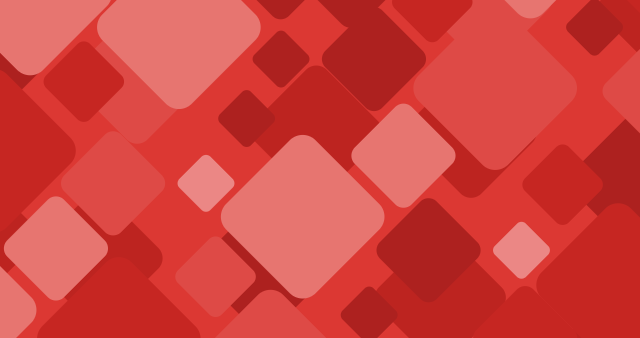
Reproduce this background procedurally as a Shadertoy shader.

```glsl
// Flat red backdrop of rounded diamonds in four sizes.
// A two-square (Pythagorean) tiling, turned by 45 degrees, gives each diamond
// its slot; hashes jitter it, and a darker layer peeks out from behind.

#define BIG_SLOT 0.40     // side of the large tile, in canvas heights
#define SMALL_SLOT 0.26   // side of the small tile
#define LARGE 0.187       // half sides of the diamonds
#define MEDIUM 0.119
#define SNUG 0.092
#define SMALL 0.065
#define BACK 0.150        // half side of the layer behind
#define ROUNDING 0.29     // corner radius relative to the half side
#define JITTER 0.035
#define LARGE_SHARE 0.64  // large tiles that hold a single large diamond
#define ORIGIN vec2(0.13, 0.07)

const vec3 BASE  = vec3(0.862, 0.220, 0.200);
const vec3 MID   = vec3(0.872, 0.292, 0.273);
const vec3 LIGHT = vec3(0.906, 0.457, 0.440);
const vec3 PALE  = vec3(0.920, 0.530, 0.520);
const vec3 DARK  = vec3(0.776, 0.150, 0.135);
const vec3 SHADE = vec3(0.742, 0.141, 0.125);
const vec3 DEEP  = vec3(0.680, 0.130, 0.120);

vec2 hash2(vec2 p) {
    vec3 q = fract(p.xyx * vec3(0.1031, 0.1030, 0.0973));
    q += dot(q, q.yzx + 33.33);
    return fract((q.xx + q.yz) * q.zy);
}

// Evenly spread value per cell, so that shares hold over a few cells
float spread(vec2 cell, vec2 stride) {
    return fract(dot(cell, stride) + 0.21);
}

float roundedSquare(vec2 p, float halfSide) {
    float r = ROUNDING * halfSide;
    vec2 d = abs(p) - halfSide + r;
    return length(max(d, 0.0)) + min(max(d.x, d.y), 0.0) - r;
}

void paint(inout vec3 col, vec2 p, float halfSide, vec3 tone) {
    float cover = clamp(0.5 - roundedSquare(p, halfSide) * iResolution.y, 0.0, 1.0);
    col = mix(col, tone, cover);
}

vec3 largeTone(float t) {
    return t < 0.33 ? LIGHT : t < 0.66 ? MID : DARK;
}

vec3 mediumTone(float t) {
    return t < 0.27 ? LIGHT : t < 0.53 ? MID : t < 0.82 ? DARK : DEEP;
}

vec3 smallTone(float t) {
    return t < 0.38 ? PALE : t < 0.85 ? DEEP : DARK;
}

void paintBack(inout vec3 col, vec2 p, vec2 cell) {
    float t = spread(cell, vec2(0.4142, 0.7321));
    vec3 tone = t < 0.58 ? SHADE : t < 0.80 ? DEEP : MID;
    vec2 shift = (hash2(cell + 71.0) - 0.5) * 4.0 * JITTER;
    paint(col, p - 0.5 * vec2(BIG_SLOT, 0.9 * BIG_SLOT) - shift, BACK, tone);
}

void paintFront(inout vec3 col, vec2 p, vec2 cell) {
    vec2 rnd = hash2(cell + 19.0);
    float kind = spread(cell, vec2(0.7549, 0.5698));
    float tone = spread(cell, vec2(0.6180, 0.2361));

    // Large tile: one large diamond, or a medium and a small one
    if (kind < LARGE_SHARE) {
        paint(col, p - (rnd - 0.5) * JITTER, LARGE, largeTone(tone));
    } else {
        vec2 corner = 0.9 * (step(0.5, rnd) * 2.0 - 1.0);
        paint(col, p - corner * (0.5 * BIG_SLOT - MEDIUM), MEDIUM, mediumTone(tone));
        paint(col, p + corner * (0.5 * BIG_SLOT - SMALL), SMALL, smallTone(rnd.x));
    }

    // Small tile: medium, snug or small
    float pick = spread(cell, vec2(0.3028, 0.6458));
    float shade = spread(cell, vec2(0.4495, 0.1926));
    vec2 q = p - 0.5 * vec2(BIG_SLOT + SMALL_SLOT, SMALL_SLOT - BIG_SLOT);
    q -= (hash2(cell + 43.0) - 0.5) * JITTER;
    if (pick < 0.5) paint(col, q, MEDIUM, mediumTone(shade));
    else if (pick < 0.78) paint(col, q, SNUG, shade < 0.7 ? DARK : MID);
    else paint(col, q, SMALL, smallTone(shade));
}

void mainImage(out vec4 fragColor, in vec2 fragCoord) {
    vec2 p = (fragCoord - 0.5 * iResolution.xy) / iResolution.y;
    p = vec2(p.x + p.y, p.y - p.x) * sqrt(0.5) + ORIGIN;

    // Nearest node of the tiling
    mat2 lattice = mat2(BIG_SLOT, SMALL_SLOT, -SMALL_SLOT, BIG_SLOT);
    vec2 home = floor(inverse(lattice) * p + 0.5);

    // Back layer first, then the front one
    vec3 col = BASE;
    for (int layer = 0; layer < 2; layer++)
        for (int j = -1; j <= 1; j++)
            for (int i = -1; i <= 1; i++) {
                vec2 cell = home + vec2(i, j);
                vec2 local = p - lattice * cell;
                if (layer == 0) paintBack(col, local, cell);
                else paintFront(col, local, cell);
            }

    fragColor = vec4(col, 1.0);
}
```
